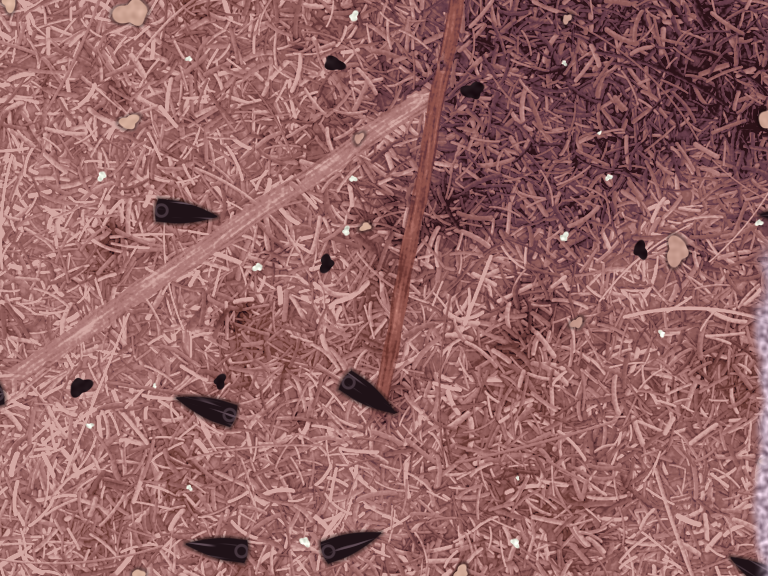
Write a Shadertoy shader that draws this texture.

```glsl
// Matted pink plant fibres with long strands, dark seeds, pebbles and specks.

const vec3 DEEP   = vec3(0.17, 0.07, 0.09);
const vec3 BROWN  = vec3(0.41, 0.22, 0.19);
const vec3 PURPLE = vec3(0.40, 0.24, 0.29);
const vec3 ROSE   = vec3(0.56, 0.36, 0.35);
const vec3 PINK   = vec3(0.68, 0.48, 0.47);
const vec3 PALE   = vec3(0.83, 0.66, 0.64);
const vec3 HUSK   = vec3(0.12, 0.07, 0.09);
const vec3 GLOSS  = vec3(0.38, 0.30, 0.34);
const vec3 STONE  = vec3(0.84, 0.69, 0.61);
const vec3 WHITE  = vec3(0.92, 0.93, 0.88);
const vec3 LILAC  = vec3(0.74, 0.66, 0.74);

const int   LAYERS = 9;        // sheets of short fibres
const float FIBRE_CELL = 0.042;
const float FIBRE_RADIUS = 0.0034;
const float FIBRE_CONTRAST = 0.68;
const float BASE_TONE = 0.72;
const float SOFT = 0.0016;     // edge softness
const vec2  SEED_SIZE = vec2(0.054, 0.020);

vec4 hash(vec3 p) {
    vec4 q = fract(p.xyzx * vec4(0.1031, 0.1030, 0.0973, 0.1099));
    q += dot(q, q.wzxy + 33.33);
    return fract((q.xxyz + q.yzzw) * q.zywx);
}

float corner(vec2 cell, vec2 offset) {
    return dot(hash(vec3(cell, 7.0)).xy * 2.0 - 1.0, offset);
}

float noise(vec2 p) {
    vec2 i = floor(p), f = fract(p), e = vec2(1, 0);
    vec2 u = f * f * f * (f * (f * 6.0 - 15.0) + 10.0);
    return mix(mix(corner(i, f), corner(i + e.xy, f - e.xy), u.x),
               mix(corner(i + e.yx, f - e.yx), corner(i + 1.0, f - 1.0), u.x), u.y);
}

float fbm(vec2 p) {
    return noise(p) + 0.5 * noise(p * 2.1 + 5.0) + 0.25 * noise(p * 4.3 + 9.0);
}

vec2 turn(vec2 p, float a) {
    return vec2(cos(a) * p.x + sin(a) * p.y, cos(a) * p.y - sin(a) * p.x);
}

float fill(float d) { return smoothstep(SOFT, -SOFT, d); }

// Lays one sheet of bent fibres over the tone.
float fibres(float tone, vec2 p, float base, float cell, float radius, float share, float layer) {
    vec2 g = turn(p, layer * 0.7) / cell + layer * 17.3, home = floor(g);
    for (int k = 0; k < 9; k++) {
        vec2 id = home + vec2(k % 3 - 1, k / 3 - 1);
        vec4 h = hash(vec3(id, layer));
        vec4 v = hash(vec3(id, layer + 40.0));
        if (v.x > share) continue;
        vec2 q = turn(g - id - h.xy, h.z * 6.283) * cell;
        float reach = cell * mix(0.3, 0.8, v.y);
        q.y += (v.z - 0.5) * 0.35 * (q.x * q.x / reach - 0.3 * reach);
        float r = radius * mix(0.55, 1.4, v.w * v.w);
        float d = length(vec2(max(abs(q.x) - reach, 0.0), q.y));
        tone -= 0.13 * smoothstep(r * 2.4, r * 0.8, d);
        float body = base + (h.w - 0.5) * FIBRE_CONTRAST + 0.13 * q.y / r;
        tone = mix(tone, body, fill(d - r));
    }
    return tone;
}

// Long streaked strand: x is coverage, y is streak brightness.
vec2 strand(vec2 p, vec2 a, vec2 b, float width) {
    vec2 axis = normalize(b - a), q = p - a;
    float along = dot(q, axis), total = length(b - a);
    float across = dot(q, vec2(-axis.y, axis.x)) + 0.03 * noise(vec2(along * 4.0, 3.0));
    float w = width * (1.0 + 0.7 * noise(vec2(along * 11.0, 8.0)));
    float ends = smoothstep(-0.02, 0.05, along) * smoothstep(total + 0.03, total - 0.02, along);
    float streak = noise(vec2(along * 14.0, across * 190.0));
    float gaps = smoothstep(-0.5, -0.2, noise(vec2(along * 17.0, across * 90.0)));
    return vec2(fill(abs(across) - w) * ends * gaps, streak - 0.25 * abs(across) / w);
}

// Local frame of a scattered piece; far away when its cell is empty.
vec2 place(vec2 p, float cell, float share, float kind, float spin, out vec4 h) {
    vec2 g = p / cell + kind * 0.37, id = floor(g);
    h = hash(vec3(id, kind + 90.0));
    vec4 v = hash(vec3(id, kind + 130.0));
    vec2 q = (g - id - mix(vec2(0.27), vec2(0.73), h.xy)) * cell;
    return v.x < share ? turn(q, (v.y - 0.5) * spin) : vec2(10.0);
}

float pebble(vec2 q, float r, float phase) {
    float a = atan(q.y, q.x);
    return length(q * vec2(0.75, 1.15)) - r * (1.0 + 0.17 * cos(3.0 * a + phase) + 0.06 * cos(5.0 * a));
}

vec3 ramp(float t, vec3 shade) {
    vec3 c = mix(DEEP, shade, smoothstep(0.0, 0.25, t));
    c = mix(c, ROSE, smoothstep(0.25, 0.5, t));
    c = mix(c, PINK, smoothstep(0.5, 0.75, t));
    return mix(c, PALE, smoothstep(0.75, 1.0, t));
}

void mainImage(out vec4 fragColor, in vec2 fragCoord) {
    vec2 p = fragCoord / iResolution.y;
    float right = iResolution.x / iResolution.y;
    vec4 h;

    // Broad light and the dark violet stain at the upper right
    float cloud = fbm(p * 4.0);
    float stain = smoothstep(0.55, 0.1, length((p - vec2(1.08, 0.86)) * vec2(0.85, 1.0)) + 0.25 * cloud);
    float base = BASE_TONE + 0.2 * cloud - 0.3 * stain + 0.1 * smoothstep(0.8, 0.0, p.x);
    base -= 0.22 * smoothstep(0.25, 0.6, fbm(p * 8.0 + 20.0));

    // Fibre mat over a shaded ground
    float tone = base - 0.2 + 0.4 * noise(p * 55.0);
    for (int i = 0; i < LAYERS; i++)
        tone = fibres(tone, p, base, FIBRE_CELL, FIBRE_RADIUS, 1.0, float(i));
    tone = fibres(tone, p, base + 0.08, 0.2, 0.0028, 0.6, 21.0);

    // Pale diagonal strand and brown upright strand
    vec2 pale = strand(p, vec2(0.0, 0.33), vec2(0.74, 0.83), 0.017);
    tone = mix(tone, 0.86 + 0.5 * pale.y, pale.x * 0.85);
    vec2 stem = strand(p, vec2(0.655, 0.28), vec2(0.80, 1.04), 0.013);
    tone = mix(tone, 0.52 + 0.6 * stem.y, stem.x * 0.9);

    tone += 0.16 * noise(p * 130.0) + 0.1 * noise(p * 230.0);
    vec3 col = ramp(tone, mix(BROWN, PURPLE, clamp(0.35 + stain + cloud, 0.0, 1.0)));
    col = mix(col, col * vec3(1.0, 0.87, 0.8), stem.x * 0.8);

    // Pebbles and bright specks
    vec2 q = place(p, 0.19, 0.26, 1.0, 6.283, h);
    float d = pebble(q, mix(0.007, 0.025, h.z * h.z), h.w * 6.0);
    col *= 1.0 - 0.35 * smoothstep(0.008, 0.0, d);
    col = mix(col, mix(PINK, STONE, 0.4 + 0.6 * h.w) + 0.12 * noise(p * 80.0), fill(d));
    q = place(p, 0.09, 0.12, 2.0, 6.283, h);
    d = pebble(q, mix(0.003, 0.008, h.z), h.w * 6.0);
    col = mix(col, WHITE + 0.35 * noise(p * 150.0), fill(d));

    // Small black chips
    q = place(p, 0.25, 0.3, 3.0, 6.283, h);
    d = pebble(q, mix(0.010, 0.016, h.z), h.w * 6.0);
    col = mix(col, HUSK + 0.1 * noise(p * 70.0), fill(d));

    // Tapered seeds with glossy ridges
    q = place(p, 0.33, 0.5, 4.0, 1.3, h);
    q.x *= h.z < 0.3 ? -1.0 : 1.0;
    float w = SEED_SIZE.y * sqrt(smoothstep(-SEED_SIZE.x * 1.05, SEED_SIZE.x * 0.5, q.x));
    d = max(abs(q.y) - w, abs(q.x) - SEED_SIZE.x + 9.0 * q.y * q.y);
    col *= 1.0 - 0.4 * smoothstep(0.008, 0.0, d);
    float ridge = smoothstep(0.1, 0.5, noise(vec2(q.x * 14.0, q.y * 150.0) + h.xy * 40.0));
    float rim = smoothstep(0.004, 0.001, abs(length(q - vec2(SEED_SIZE.x * 0.8, 0.0)) - 0.010));
    col = mix(col, mix(HUSK, GLOSS, max(ridge, 0.6 * rim)), fill(d));

    // Grainy lilac border at the right
    float border = smoothstep(0.025, 0.0, right - p.x + 0.035 * noise(p * 14.0));
    border *= smoothstep(0.62, 0.5, p.y);
    col = mix(col, LILAC + 0.6 * noise(p * 95.0), border * 0.85);

    fragColor = vec4(clamp(col, 0.0, 1.0), 1.0);
}
```
